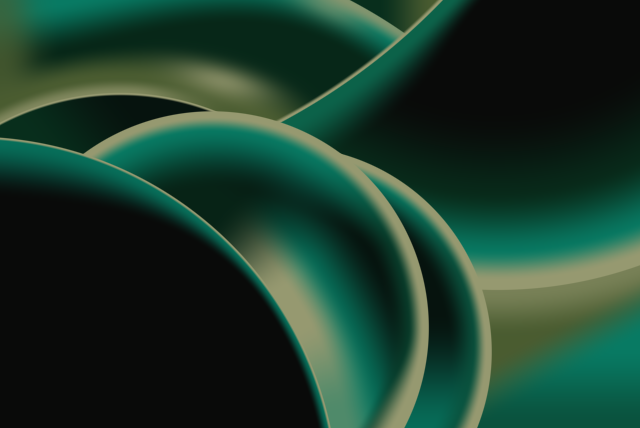
Reproduce this background procedurally as a WebGL 2 fragment shader.

```glsl
#version 300 es
precision highp float;
// Overlapping glossy discs in dark green, teal and sand. Each layer is a circle
// shaded by the distance inward from its rim: a pale edge, a coloured sheen,
// then a dark body. Layers are painted from back to front.

uniform vec2 u_resolution;
out vec4 fragColor;

const vec3 NIGHT = vec3(0.035, 0.04, 0.035);
const vec3 DEEP = vec3(0.025, 0.075, 0.055);
const vec3 FOREST = vec3(0.03, 0.18, 0.11);
const vec3 PINE = vec3(0.04, 0.32, 0.24);
const vec3 TEAL = vec3(0.03, 0.48, 0.39);
const vec3 OLIVE = vec3(0.29, 0.36, 0.19);
const vec3 SAND = vec3(0.59, 0.60, 0.44);

// Depth inside a circle, negative outside.
float inset(vec2 p, vec2 center, float radius) {
  return radius - length(p - center);
}

// Antialiased coverage of a signed depth.
float cover(float depth) {
  float pixel = 0.8 / u_resolution.y;
  return smoothstep(-pixel, pixel, depth);
}

// One at or below lo, falling softly to zero at hi.
float falloff(float lo, float hi, float x) {
  return 1.0 - smoothstep(lo, hi, x);
}

// Soft tilted elliptical highlight.
float spot(vec2 p, vec2 center, vec2 radii, float angle) {
  float c = cos(angle), s = sin(angle);
  vec2 q = mat2(c, -s, s, c) * (p - center) / radii;
  return exp(-dot(q, q));
}

// Sand rim, then a tint that fades into the body colour.
vec3 sheen(vec3 body, vec3 tint, float depth, float rim, float fade) {
  vec3 inner = mix(tint, body, smoothstep(rim, fade, depth));
  return mix(SAND, inner, smoothstep(rim * 0.4, rim * 1.6, depth));
}

// Olive and teal floor below the large bowl.
vec3 floorColor(vec2 p, float gap) {
  float rise = p.y - 0.09 - 0.56 * (p.x - 1.17);
  vec3 upper = mix(OLIVE, SAND, 0.6 * falloff(0.0, 0.11, gap));
  vec3 lower = mix(PINE, TEAL, smoothstep(0.0, 0.2, p.y));
  return mix(lower, upper, smoothstep(-0.06, 0.08, rise));
}

// Large dark bowl on the right with a glowing lower lip.
vec3 bowlColor(float depth) {
  vec3 c = mix(FOREST, NIGHT, smoothstep(0.17, 0.42, depth));
  c = mix(TEAL, c, smoothstep(0.07, 0.23, depth));
  return mix(SAND, c, smoothstep(0.02, 0.095, depth));
}

// Folded sheet in the upper left, with its dome and olive sweep.
vec3 sheetColor(vec2 p, float archGap) {
  float dome = inset(p, vec2(0.275, -0.039), 1.172);
  float right = smoothstep(0.1, 0.8, p.x);
  vec3 c = mix(TEAL, FOREST * 0.85, smoothstep(mix(0.13, 0.02, right), mix(0.25, 0.11, right), dome));
  c = mix(c, OLIVE, 0.75 * falloff(0.0, 0.15, p.x) * falloff(0.8, 1.15, p.y));
  c = mix(c, OLIVE, 0.5 * falloff(0.0, 0.1, p.x));
  float sweep = falloff(0.035, mix(0.11, 0.15, right), archGap);
  c = mix(c, OLIVE, sweep);
  c = mix(c, SAND, 0.75 * spot(p, vec2(0.52, 0.81), vec2(0.11, 0.035), -0.25));
  c = mix(c, SAND, 0.7 * falloff(0.0, 0.035, archGap) * falloff(0.3, 0.55, p.x));
  c = mix(c, SAND, 0.6 * spot(p, vec2(0.77, 0.99), vec2(0.1, 0.035), -0.4));
  c = mix(c, SAND, 0.8 * falloff(0.005, 0.04, dome) * smoothstep(0.6, 0.8, p.x));
  vec3 beyond = mix(FOREST, OLIVE, smoothstep(0.88, 1.02, p.x));
  return mix(beyond, c, cover(dome));
}

void main() {
  vec2 p = gl_FragCoord.xy / u_resolution.y;

  // Floor and bowl
  float bowl = inset(p, vec2(1.162, 1.3125), 0.99);
  vec3 color = mix(floorColor(p, -bowl), bowlColor(bowl), cover(bowl));

  // Upper sheet, with a teal glow along the far side of its edge
  float sheet = inset(p, vec2(-0.053, 2.047), 1.51);
  float arch = inset(p, vec2(0.281, 0.178), 0.605);
  float edgeFade = mix(0.13, 0.07, smoothstep(0.7, 1.0, p.y));
  color = mix(color, PINE * 1.2, falloff(0.015, edgeFade, -sheet));
  vec3 fold = mix(SAND, sheetColor(p, -arch), smoothstep(0.003, 0.012, sheet));
  color = mix(color, fold, cover(sheet));

  // Dark arch under the sheet
  vec3 shade = mix(FOREST, DEEP, smoothstep(0.05, 0.35, p.x + 0.8 * (p.y - 0.7)));
  color = mix(color, sheen(shade, shade, arch, 0.005, 0.03), cover(arch));

  // Rear ring
  vec2 rearCenter = vec2(0.669, 0.178);
  float rear = inset(p, rearCenter, 0.48);
  float rearLow = falloff(-0.35, 0.15, p.y - rearCenter.y);
  vec3 rearBody = mix(DEEP, TEAL * 0.9, falloff(-0.02, 0.27, p.y));
  vec3 rearTint = mix(PINE, TEAL, smoothstep(0.35, 0.6, p.y));
  color = mix(color, sheen(rearBody, rearTint, rear, mix(0.025, 0.037, rearLow), 0.1), cover(rear));

  // Front ring, lit from inside beside the nearest disc
  vec2 ringCenter = vec2(0.496, 0.234);
  vec2 diskCenter = vec2(-0.066, -0.176);
  float ring = inset(p, ringCenter, 0.506);
  float disk = inset(p, diskCenter, 0.857);
  float facing = normalize(p - ringCenter).y;
  vec2 ray = p - diskCenter;
  float turn = atan(ray.y, ray.x);
  vec3 glow = mix(mix(SAND, TEAL, 0.5 * falloff(0.24, 0.5, turn)), TEAL, smoothstep(0.035, 0.13, -disk));
  vec3 ringBody = mix(DEEP, FOREST, 0.6 * falloff(0.05, 0.25, -disk));
  ringBody = mix(ringBody, glow, falloff(0.07, 0.25, -disk) * falloff(0.6, 0.86, turn));
  float top = smoothstep(0.4, 0.9, facing);
  float ringRim = mix(0.03, 0.055, falloff(-0.5, 0.0, facing));
  vec3 ringTint = mix(mix(FOREST, PINE, 0.5), TEAL, top);
  color = mix(color, sheen(ringBody, ringTint, ring, ringRim, mix(0.1, 0.18, top)), cover(ring));

  // Nearest dark disc with a thin bright rim
  float diskFade = mix(0.14, 0.03, smoothstep(0.0, 0.65, p.x));
  color = mix(color, sheen(NIGHT, TEAL * 0.9, disk, 0.005, diskFade), cover(disk));

  fragColor = vec4(color, 1.0);
}
```
